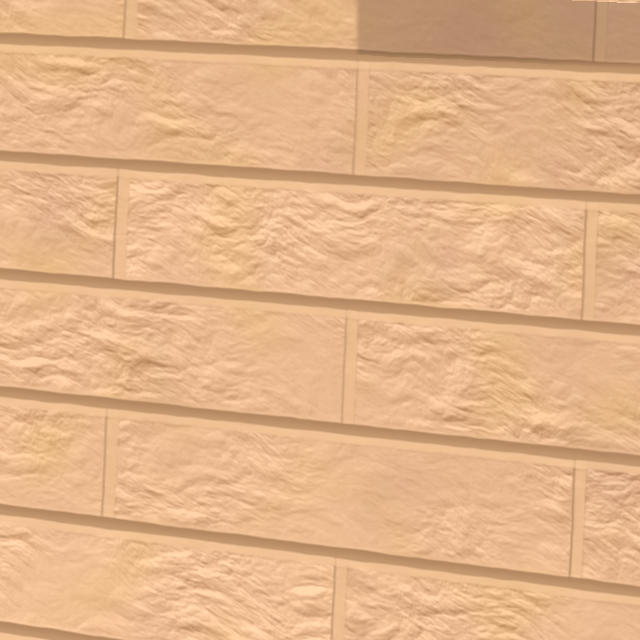
Reproduce this texture procedurally as a WebGL 1 fragment shader.

```glsl
precision highp float;
// Sandstone brick wall seen slightly askew: long split-faced bricks in half bond.
// Courses come from a fanned, tilted grid; the chipped faces are folded gradient
// noise lit from above, with shadowed bed joints and pale mortar.
uniform vec2 u_resolution;

float hash(vec2 c) {
  vec3 q = fract(c.xyx * vec3(0.1031, 0.1030, 0.0973));
  q += dot(q, q.yzx + 33.33);
  return fract((q.x + q.y) * q.z);
}

float corner(vec2 cell, vec2 offset) {
  float angle = 6.2832 * hash(cell);
  return dot(vec2(cos(angle), sin(angle)), offset);
}

// Gradient noise, roughly -0.7 to 0.7
float noise(vec2 p) {
  vec2 i = floor(p), f = fract(p);
  vec2 s = f * f * f * (f * (f * 6.0 - 15.0) + 10.0);
  vec2 e = vec2(1.0, 0.0);
  return mix(mix(corner(i, f), corner(i + e, f - e), s.x),
             mix(corner(i + e.yx, f - e.yx), corner(i + e.xx, f - e.xx), s.x), s.y);
}

// Height of the split stone: warped, elongated folds with finer chips
float relief(vec2 p) {
  p += 0.03 * vec2(noise(p * 8.0), noise(p * 8.0 + 40.0));
  vec2 q = mat2(0.94, -0.34, 0.34, 0.94) * p * vec2(13.0, 24.0);
  float h = 0.0, amplitude = 1.0;
  for (int i = 0; i < 4; i++) {
    float n = noise(q);
    h += amplitude * mix(n, abs(n) * 1.5, 0.6);
    q = mat2(0.96, 0.28, -0.28, 0.96) * q * 1.9 + 17.3;
    amplitude *= 0.52;
  }
  return h;
}

float band(float lo, float hi, float soft, float x) {
  return smoothstep(lo - soft, lo + soft, x) * (1.0 - smoothstep(hi - soft, hi + soft, x));
}

void main() {
  vec2 p = gl_FragCoord.xy / u_resolution;
  p.y = 1.0 - p.y;

  // Courses fan apart to the right; alternate ones shift by half a brick
  float wobble = noise(p * vec2(17.0, 9.0)) + 0.5 * noise(p * 45.0);
  float rise = 0.184 + 0.0203 * p.x;
  float course = (p.y - 0.059 - 0.048 * p.x + 0.002 * wobble) / rise;
  float row = floor(course);
  float along = (p.x - 0.198 + 0.045 * p.y) / 0.735 + 0.5 * mod(row + 1.0, 2.0);
  vec2 brick = vec2(floor(along), row);
  float bed = (course - floor(course + 0.5)) * rise;
  float head = (along - floor(along + 0.5)) * 0.735 + 0.0015 * wobble;
  float headId = hash(vec2(floor(along + 0.5), row) + 61.0);

  // Smoother panel in the top right, lying in shade
  float shade = smoothstep(0.552, 0.564, p.x) * (1.0 - smoothstep(-0.010, 0.008, bed + (row + 0.5 > 0.0 ? 1.0 : 0.0)));
  shade *= 1.0 - smoothstep(0.09, 0.11, p.y);

  // Stone colour drifts between pink and ochre, brighter to the lower left
  float drift = noise(p * 5.0 + 7.0) + 0.5 * noise(p * 13.0);
  vec3 color = mix(vec3(0.895, 0.706, 0.55), vec3(0.95, 0.755, 0.583),
                   clamp(0.5 + 0.55 * (p.y - p.x) + 0.35 * drift, 0.0, 1.0));
  color += 0.025 * (hash(brick + 23.0) - 0.5);
  float ochre = smoothstep(0.1, 0.6, noise(p * 7.0 + 31.0) + 0.25 * (1.0 - p.y));
  color = mix(color, vec3(0.90, 0.72, 0.49), 0.5 * ochre);
  color = mix(color, vec3(0.84, 0.65, 0.53), 0.35 * smoothstep(0.1, 0.5, noise(p * 6.0 + 83.0)));

  // Chipped face, rough in patches that differ from brick to brick
  vec2 facePos = p + 3.7 * brick;
  float rough = smoothstep(-0.35, 0.4, noise(p * 4.5 + 11.0 * brick) + 0.3 * hash(brick) - 0.1);
  rough = mix(0.22, 1.0, rough) * (1.0 - 0.85 * shade);
  float slope = relief(facePos) - relief(facePos - vec2(0.0015, 0.0042));
  float lit = clamp(slope * 0.55 * rough, -0.17, 0.09);
  float face = smoothstep(0.014, 0.022, abs(bed - 0.004) + 0.003 * wobble)
             * (1.0 - band(-0.003, 0.017, 0.003, head));
  color += lit * vec3(1.0, 1.02, 1.0) * mix(0.25, 1.0, face);
  color += 0.012 * noise(p * 120.0);

  // Head joints: pale mortar behind a thin shaded brick edge
  vec3 mortar = vec3(0.93, 0.745, 0.56) + 0.03 * wobble;
  color = mix(color, mortar, 0.6 * band(0.002, 0.017, 0.003, head));
  color = mix(color, vec3(0.73, 0.56, 0.41), (0.35 + 0.45 * headId) * band(-0.004, 0.0, 0.0018, head));
  color -= 0.05 * band(0.016, 0.019, 0.002, head) * (0.5 + wobble);

  // Bed joints: uneven lit mortar lip below a deep shadow
  float lip = 0.009 + 0.004 * wobble;
  color = mix(color, mortar + 0.03, 0.65 * band(lip, lip + 0.012, 0.003, bed));
  color -= 0.035 * band(lip + 0.013, lip + 0.016, 0.002, bed) * (0.6 + wobble);
  vec3 shadow = mix(vec3(0.69, 0.52, 0.37), vec3(0.76, 0.59, 0.43), smoothstep(-0.008, 0.009, bed));
  color = mix(color, shadow, 0.95 * band(-0.008, lip, 0.0022, bed));
  color += 0.03 * band(-0.013, -0.009, 0.002, bed) * (0.5 + wobble);

  // Cast shade on the panel
  vec3 shaded = color * vec3(0.82, 0.81, 0.81) + vec3(0.0, 0.005, 0.015) * drift;
  color = mix(color, shaded, shade);

  gl_FragColor = vec4(clamp(color, 0.0, 1.0), 1.0);
}
```
